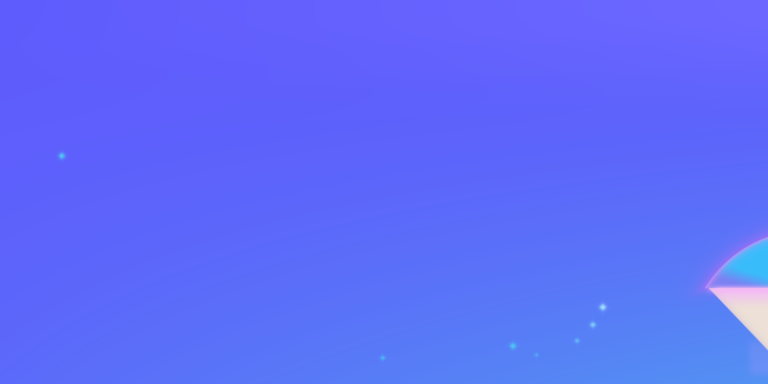
Write a Shadertoy shader that draws this background.

```glsl
// A violet to azure gradient with a few cyan sparkles and, at the right edge,
// a glowing cap over a cream stem. The cap is a disc cut by a plane, the stem
// a wedge, and the trail of sparkles follows a polynomial curve.

// Coverage of a signed distance, smoothed over about one pixel.
float fill(float d) {
    float w = 1.0 / iResolution.y;
    return 1.0 - smoothstep(-w, w, d);
}

// Soft round core with a short four-pointed flare.
float sparkle(vec2 p, vec2 center, float size) {
    vec2 q = abs(p - center) / size;
    float core = exp(-dot(q, q) * 1.6);
    float flare = exp(-min(q.x, q.y) * 5.0 - max(q.x, q.y) * 1.3);
    return min(core + 0.45 * flare, 1.0);
}

vec3 background(vec2 p) {
    float across = clamp(p.x * 0.5, 0.0, 1.0);
    float depth = pow(1.0 - p.y, 1.6) * mix(0.26, 1.0, across);
    vec3 color = mix(vec3(0.37, 0.36, 0.99), vec3(0.325, 0.57, 0.95), depth);
    // Pale lift toward the top right
    return color + vec3(0.055, 0.045, 0.015) * smoothstep(0.65, 1.0, p.y) * across;
}

vec3 addSparkles(vec3 color, vec2 p) {
    vec3 cyan = vec3(0.30, 0.78, 0.95);
    float light = 0.9 * sparkle(p, vec2(0.161, 0.594), 0.010);
    light += 0.65 * sparkle(p, vec2(0.997, 0.068), 0.008);
    light += 0.9 * sparkle(p, vec2(1.336, 0.099), 0.010);
    color = mix(color, cyan, min(light, 1.0));

    // Trail that curves upward, brighter toward its end
    for (int i = 0; i < 4; i++) {
        float t = float(i);
        vec2 center = vec2(1.57 - t * (0.0348 + t * (0.0082 * t - 0.017)),
                           0.2 - t * (0.048 - 0.0022 * t));
        float glint = sparkle(p, center, 0.010 - 0.0012 * t);
        color = mix(color, mix(vec3(0.62, 0.87, 1.0), cyan, t / 3.0),
                    glint * (0.95 - 0.15 * t));
    }
    return color;
}

vec3 addCap(vec3 color, vec2 p) {
    float disc = length(p - vec2(2.109, 0.081)) - 0.321;
    float cap = max(disc, 0.25 - p.y);

    // Pale haze under the stem
    float haze = smoothstep(1.94, 1.965, p.x) * smoothstep(0.01, 0.04, p.y)
               * (1.0 - smoothstep(0.09, 0.13, p.y));
    color = mix(color, vec3(0.46, 0.57, 0.97), 0.6 * haze);

    // Pink halo outside the rim
    float halo = exp(-max(cap, 0.0) * 55.0) * smoothstep(0.19, 0.26, p.y);
    color = mix(color, vec3(0.73, 0.42, 0.96), 0.6 * halo);

    // Cream stem, pink where it meets the cap
    float side = -(1.05 * (p.x - 1.85) + p.y - 0.245) / 1.45;
    float stem = max(side, p.y - 0.252);
    vec3 cream = mix(vec3(0.93, 0.88, 0.84), vec3(0.95, 0.75, 0.95),
                     smoothstep(0.19, 0.25, p.y));
    cream = mix(cream, vec3(0.80, 0.74, 0.86), 0.6 * exp(-abs(side) * 130.0));
    color = mix(color, cream, fill(stem));

    // Cap, violet shade below and cyan above
    vec3 shell = mix(vec3(0.48, 0.50, 0.95), vec3(0.22, 0.74, 0.98),
                     smoothstep(0.245, 0.30, p.y + 0.3 * (p.x - 1.95)));
    shell = mix(shell, vec3(0.83, 0.57, 0.97), 0.85 * exp(-abs(disc) * 130.0));
    color = mix(color, shell, fill(cap));

    // Bright lower lip
    float lip = exp(-pow((p.y - 0.246) / 0.009, 2.0)) * smoothstep(1.83, 1.88, p.x);
    return mix(color, vec3(0.95, 0.72, 0.96), 0.85 * lip);
}

void mainImage(out vec4 fragColor, in vec2 fragCoord) {
    vec2 p = fragCoord / iResolution.y;
    vec3 color = background(p);
    color = addSparkles(color, p);
    color = addCap(color, p);
    fragColor = vec4(color, 1.0);
}
```
